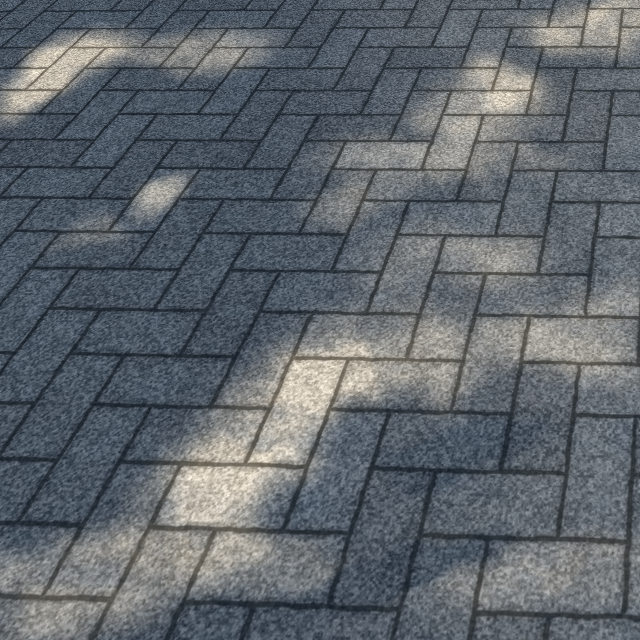
This texture is drawn by a three.js fragment shader. Its source:

```glsl
varying vec2 vUv;

const vec3 SHADE = vec3(0.285, 0.328, 0.378);
const vec3 SUNLIT = vec3(0.80, 0.765, 0.705);
const vec3 JOINT_SHADE = vec3(0.13, 0.165, 0.20);
const vec3 JOINT_SUNLIT = vec3(0.45, 0.42, 0.365);

float hash(vec2 p) {
  vec3 q = fract(vec3(p.xyx) * 0.1031);
  q += dot(q, q.yzx + 33.33);
  return fract((q.x + q.y) * q.z);
}

float noise(vec2 p) {
  vec2 i = floor(p);
  vec2 f = fract(p);
  f = f * f * (3.0 - 2.0 * f);
  float low = mix(hash(i), hash(i + vec2(1.0, 0.0)), f.x);
  float high = mix(hash(i + vec2(0.0, 1.0)), hash(i + 1.0), f.x);
  return mix(low, high, f.y);
}

float fbm(vec2 p) {
  float sum = 0.0;
  float gain = 0.5;
  for (int i = 0; i < 4; i++) {
    sum += gain * noise(p);
    p = p * 2.03 + 17.1;
    gain *= 0.5;
  }
  return sum;
}

// Inverse perspective: canvas point to paving units, one unit per brick width
vec2 toGround(vec2 uv) {
  vec2 q = vec2(uv.x, 1.0 - uv.y);
  vec2 across = vec2(0.082, -0.0004) + q * 0.0035;
  vec2 toward = vec2(-0.0551, 0.0423) + q * 0.0512;
  vec2 d = q - vec2(0.4883);
  float det = across.x * toward.y - across.y * toward.x;
  return vec2(d.x * toward.y - d.y * toward.x,
              across.x * d.y - across.y * d.x) / det;
}

// Herringbone of 2:1 bricks: xy = brick corner cell, z = distance to its edge
vec3 herringbone(vec2 g) {
  vec2 cell = floor(g);
  float k = mod(cell.x - cell.y, 4.0);
  bool lying = k < 1.5;
  vec2 size = lying ? vec2(2.0, 1.0) : vec2(1.0, 2.0);
  vec2 corner = cell;
  if (lying) corner.x -= step(0.5, k);
  else corner.y -= 1.0 - step(2.5, k);
  vec2 local = g - corner;
  vec2 gap = min(local, size - local);
  return vec3(corner, min(gap.x, gap.y));
}

// Soft elliptical spot
float dapple(vec2 p, vec2 centre, vec2 radii, float angle) {
  vec2 d = p - centre;
  float c = cos(angle);
  float s = sin(angle);
  d = vec2(c * d.x + s * d.y, c * d.y - s * d.x) / radii;
  return 1.0 - smoothstep(0.35, 1.25, length(d));
}

// Sun falling through foliage
float sunlight(vec2 uv) {
  vec2 warp = vec2(fbm(uv * 9.0), fbm(uv * 9.0 + 40.0)) - 0.47;
  vec2 p = uv + warp * vec2(0.11, 0.08);
  float sun = 0.20 * smoothstep(0.35, 0.85, uv.x);
  // Broad beams
  sun += 0.95 * dapple(p, vec2(0.43, 0.335), vec2(0.27, 0.105), 0.74);
  sun += 0.50 * dapple(p, vec2(0.64, 0.42), vec2(0.13, 0.075), -0.1);
  sun += 0.60 * dapple(p, vec2(0.18, 0.10), vec2(0.27, 0.09), 0.25);
  sun += 0.45 * dapple(p, vec2(0.42, 0.12), vec2(0.13, 0.07), 0.0);
  sun += 0.45 * dapple(p, vec2(0.89, 0.48), vec2(0.18, 0.08), 0.0);
  sun += 0.32 * dapple(p, vec2(0.84, 0.10), vec2(0.20, 0.08), 0.1);
  sun += 0.38 * dapple(p, vec2(0.72, 0.60), vec2(0.17, 0.06), 0.0);
  // Far spots
  sun += 0.95 * dapple(p, vec2(0.08, 0.88), vec2(0.15, 0.045), 0.5);
  sun += 0.65 * dapple(p, vec2(0.30, 0.92), vec2(0.16, 0.038), 0.1);
  sun += 0.75 * dapple(p, vec2(0.76, 0.84), vec2(0.12, 0.06), 0.0);
  sun += 0.75 * dapple(p, vec2(0.94, 0.96), vec2(0.13, 0.045), 0.1);
  sun += 0.38 * dapple(p, vec2(0.68, 0.755), vec2(0.20, 0.04), 0.0);
  sun += 0.40 * dapple(p, vec2(0.56, 0.69), vec2(0.09, 0.035), 0.3);
  sun += 0.60 * dapple(p, vec2(0.27, 0.70), vec2(0.06, 0.03), 0.4);
  sun += 0.30 * dapple(p, vec2(0.14, 0.63), vec2(0.08, 0.025), 0.3);
  // Branch shadows
  sun -= 0.40 * dapple(p, vec2(0.63, 0.11), vec2(0.20, 0.035), 0.3);
  sun -= 0.30 * dapple(p, vec2(0.73, 0.29), vec2(0.14, 0.04), 0.2);
  float leaves = smoothstep(0.25, 0.65, fbm(uv * vec2(13.0, 19.0) + 7.0));
  return clamp(sun * mix(0.65, 1.12, leaves), 0.0, 1.0);
}

void main() {
  vec2 ground = toGround(vUv);
  vec2 wobble = vec2(noise(ground * 5.0), noise(ground * 5.0 + 60.0)) - 0.5;
  vec3 brick = herringbone(ground + wobble * 0.025);
  float sun = sunlight(vUv);

  // Stone with tone per brick, stains and coarse grain
  float tone = 0.94 + 0.12 * hash(brick.xy + 90.0);
  float stain = 0.90 + 0.21 * fbm(ground * 2.5);
  float grain = noise(ground * 24.0) + 0.6 * noise(ground * 43.0 + 11.0) - 0.8;
  vec3 stone = mix(SHADE, SUNLIT, sun) * tone * stain;
  stone *= mix(0.88, 1.0, smoothstep(0.03, 0.13, brick.z));
  stone += grain * mix(0.20, 0.26, sun);

  // Worn joints
  float joint = 0.024 + 0.014 * noise(ground * 7.0);
  float face = smoothstep(joint - 0.014, joint + 0.022, brick.z);
  vec3 gap = mix(JOINT_SHADE, JOINT_SUNLIT, sun) + grain * 0.07;
  gl_FragColor = vec4(clamp(mix(gap, stone, face), 0.0, 1.0), 1.0);
}
```
